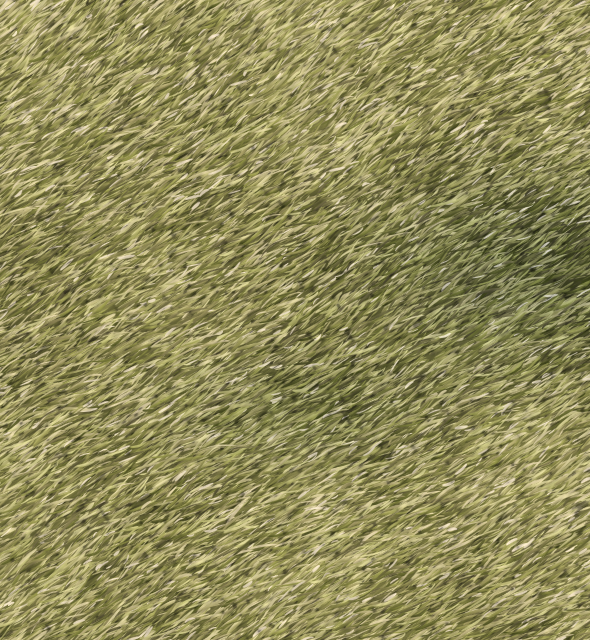
A Shadertoy shader for this texture:

```glsl
// Wind-combed dry grass: overlapping layers of thin, slightly bent blades,
// scattered one per cell in a slanted grid. Layered sines steer their lean,
// fine fibres roughen them, and broad soft patches shift sunlight to shade.

vec4 hash4(vec2 cell) {
    vec4 n = fract(cell.xyxy * vec4(0.1031, 0.1030, 0.0973, 0.1099));
    n += dot(n, n.wzxy + 33.33);
    return fract((n.xxyz + n.yzzw) * n.zywx);
}

float blob(vec2 p, vec2 centre, vec2 size) {
    vec2 d = (p - centre) / size;
    return exp(-dot(d, d));
}

// Irregular waves, roughly -1 to 1
float waves(vec2 p) {
    p += 0.06 * sin(p.yx * 17.0 + vec2(1.0, 4.0));
    return 0.5 * sin(p.x * 13.0 + p.y * 9.0)
         + 0.3 * sin(p.y * 27.0 - p.x * 16.0 + 2.0)
         + 0.2 * sin(p.x * 47.0 + p.y * 39.0 + 5.0);
}

// Smooth random field for the fine fibres, 0 to 1
float fibres(vec2 p) {
    vec2 cell = floor(p);
    vec2 f = smoothstep(0.0, 1.0, p - cell);
    vec2 low = vec2(hash4(cell).x, hash4(cell + vec2(1.0, 0.0)).x);
    vec2 high = vec2(hash4(cell + vec2(0.0, 1.0)).x, hash4(cell + 1.0).x);
    vec2 column = mix(low, high, f.y);
    return mix(column.x, column.y, f.x);
}

float shadeAt(vec2 p) {
    return blob(p, vec2(0.84, 0.58), vec2(0.24, 0.15))
         + 0.45 * blob(p, vec2(0.48, 0.36), vec2(0.2, 0.09));
}

float sunlightAt(vec2 p) {
    return blob(p, vec2(0.78, 0.22), vec2(0.18, 0.11))
         + blob(p, vec2(0.42, 0.09), vec2(0.14, 0.08))
         + 0.8 * blob(p, vec2(0.45, 0.97), vec2(0.6, 0.16));
}

vec3 grassColor(float tone) {
    vec3 dark = vec3(0.25, 0.25, 0.125);
    vec3 dry = vec3(0.59, 0.57, 0.325);
    vec3 straw = vec3(0.83, 0.79, 0.59);
    vec3 c = mix(dark, dry, clamp(tone * 1.7 + 0.12, 0.0, 1.0));
    return mix(c, straw, clamp(tone * 2.0 - 1.0, 0.0, 1.0));
}

// Paints one layer of blades over the ground colour
vec3 paintLayer(vec3 ground, vec2 p, float layer, float lean, float light) {
    float slant = 0.58 + 0.12 * sin(layer * 2.4);
    vec2 axis = vec2(cos(slant), sin(slant));
    vec2 cellSize = vec2(0.029, 0.0115);
    vec2 turned = vec2(dot(p, axis), dot(p, vec2(-axis.y, axis.x)));
    vec2 g = (turned + 3.0 + layer * 0.137) / cellSize;
    vec2 home = floor(g);
    float soft = 0.0005 + 0.25 / iResolution.y;

    for (int j = -1; j <= 1; j++)
    for (int i = -1; i <= 1; i++) {
        vec2 cell = home + vec2(i, j);
        vec4 r = hash4(cell + layer * 53.0);
        vec4 s = fract(r.yzwx * 61.7);
        vec2 offset = (g - cell - r.xy) * cellSize;
        vec2 dir = normalize(vec2(1.0, lean + (r.z - 0.5) * 0.65));

        // Pale thin glints appear only among the upper blades
        float glint = step(0.92, s.w) * step(3.5, layer);
        float along = dot(offset, dir) / (mix(0.010, 0.027, s.x) * (1.0 - 0.4 * glint));
        float across = dot(offset, vec2(-dir.y, dir.x))
                     + (s.y - 0.5) * 0.005 * along * along;
        float taper = 1.0 - along * along;
        float width = mix(0.0010, 0.0025, s.z * s.z) * sqrt(max(taper, 0.0));
        if (taper <= 0.0 || abs(across) > width + soft) continue;

        float cover = clamp((width + soft - abs(across)) / (2.0 * soft), 0.0, 1.0)
                    * min(1.0, taper * 2.5);
        float tone = r.w + light + 0.015 * (layer - 3.0) + 0.1 * along + 40.0 * across;
        vec3 blade = grassColor(tone) + (s.y - 0.5) * vec3(0.04, 0.0, 0.09);
        blade = mix(blade, vec3(0.93, 0.87, 0.78), glint * 0.85);
        ground = mix(ground, blade, cover * 0.92);
    }
    return ground;
}

void mainImage(out vec4 fragColor, in vec2 fragCoord) {
    vec2 p = fragCoord / iResolution.y;
    float shade = shadeAt(p);
    float light = 0.03 + 0.09 * waves(p) + 0.12 * sunlightAt(p) - 0.25 * shade;
    float lean = 0.13 * waves(p * 0.6 + 2.0) + 0.07 * waves(p * 2.3)
               + 0.14 * (p.y - 0.5) - 0.1 * p.x + 0.04;

    // Shadowed soil and thatch, then the blades from bottom to top
    vec3 color = grassColor(0.15 + light);
    for (int k = 0; k < 8; k++) {
        color = paintLayer(color, p, float(k), lean, light);
    }

    // Fine fibres along the blades, with small dark pits between them
    vec2 combed = vec2(dot(p, vec2(0.84, 0.54)), dot(p, vec2(-0.54, 0.84))) + 2.0;
    float fibre = fibres(combed * vec2(95.0, 270.0));
    color *= 1.0 + 0.26 * (fibre - 0.47) - 0.3 * smoothstep(0.25, 0.0, fibre);

    // Cool cast inside the shaded patches
    color *= mix(vec3(1.0), vec3(0.89, 0.94, 1.0), min(shade, 1.0));
    fragColor = vec4(color, 1.0);
}
```
